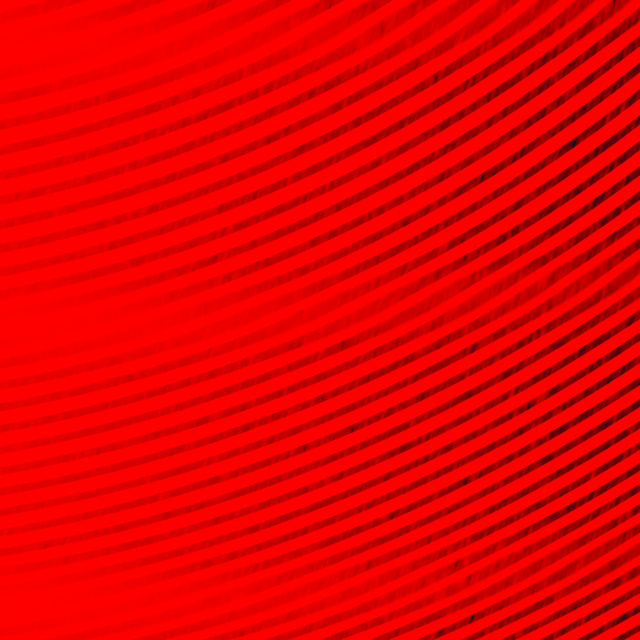
Give the GLSL for this background, as a Shadertoy shader.

```glsl
// Bright red arcs with dark grooves between them, curving up to the right.
// Groove phase is a quadratic of position, so rings tighten outward; slow
// beats widen and soften the grooves, and streaky noise wears them.

#define CENTER vec2(-0.385, -2.148)  // ring centre, y measured downward
#define RING_RATE 5.308              // rings per squared radius
#define RING_SQUEEZE 1.3             // weight of x, makes the arcs steeper
#define RING_SHIFT 0.183
#define BEAT_START 0.072             // height of the first soft zone
#define BEAT_SPACING 0.436
#define BEAT_BEND 0.08
#define GROOVE_HALF 0.18             // half width, in ring periods
#define STREAK_FREQ vec2(165.0, 38.0)
#define STREAK_LEAN 0.25

vec2 randomGradient(vec2 cell) {
    vec2 h = vec2(dot(cell, vec2(127.1, 311.7)), dot(cell, vec2(269.5, 183.3)));
    return 2.0 * fract(sin(h) * 43758.55) - 1.0;
}

float gradientNoise(vec2 p) {
    vec2 i = floor(p), f = fract(p);
    vec2 s = f * f * f * (f * (f * 6.0 - 15.0) + 10.0);
    vec2 e = vec2(0.0, 1.0);
    float a = dot(randomGradient(i), f);
    float b = dot(randomGradient(i + e.yx), f - e.yx);
    float c = dot(randomGradient(i + e.xy), f - e.xy);
    float d = dot(randomGradient(i + e.yy), f - e.yy);
    return mix(mix(a, b, s.x), mix(c, d, s.x), s.y);
}

// Steep leaning scratches, coarse plus fine
float streaks(vec2 p) {
    vec2 q = vec2(p.x + STREAK_LEAN * p.y, p.y) * STREAK_FREQ;
    return gradientNoise(q) + 0.6 * gradientNoise(q * vec2(0.43, 0.6) + 17.3);
}

// Signed distance to the nearest soft zone, in beats, from -0.5 to 0.5
float beatOffset(vec2 p) {
    float t = (p.y + BEAT_BEND * p.x * p.x - BEAT_START) / BEAT_SPACING;
    return fract(t + 0.5) - 0.5;
}

// Inside a zone, the groove edge facing away from its middle is soft
float grooveMask(float phase, float zone, float below, float wear) {
    float aa = 0.6 * fwidth(phase);
    float u = fract(phase - RING_SHIFT + 0.5) - 0.5;
    vec2 spread = zone * vec2(1.0 - below, below);
    vec2 edge = GROOVE_HALF + 0.13 * spread + 0.03 * zone + 0.03 * wear * spread;
    vec2 soft = max(vec2(aa), 0.15 * spread);
    vec2 inside = 1.0 - smoothstep(edge - soft, edge + soft, vec2(-u, u));
    return inside.x * inside.y;
}

void mainImage(out vec4 fragColor, in vec2 fragCoord) {
    vec2 p = fragCoord / iResolution.xy;
    p.y = 1.0 - p.y;

    vec2 fromCenter = p - CENTER;
    float phase = RING_RATE * dot(fromCenter * fromCenter, vec2(RING_SQUEEZE, 1.0));
    float offset = beatOffset(p);
    float zone = exp(-offset * offset / 0.02);
    float below = smoothstep(-0.08, 0.08, offset);
    float wear = streaks(p);

    // Grooves deepen to the right and fade inside the soft zones
    float depth = 0.10 + 0.48 * pow(p.x, 1.4) - zone * (0.09 + 0.17 * p.x);
    depth *= 1.0 + 0.85 * wear;
    depth += 0.5 * p.x * smoothstep(0.45, 0.85, wear);
    float shade = clamp(depth * grooveMask(phase, zone, below, wear), 0.0, 0.92);

    // Red darkens towards a faintly blue black
    float cool = smoothstep(0.45, 0.9, shade);
    vec3 color = vec3(1.0 - shade, 0.05 * cool * cool, 0.10 * cool);
    fragColor = vec4(color, 1.0);
}
```
